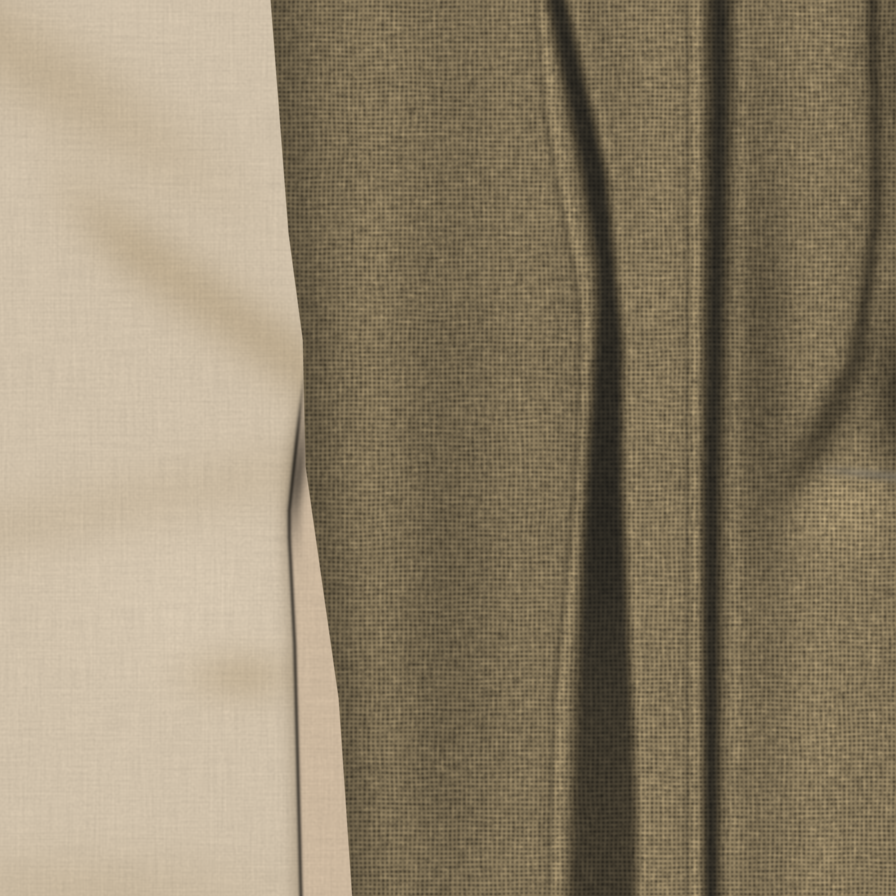
Write a WebGL 2 fragment shader that draws this texture.

```glsl
#version 300 es
precision highp float;

uniform vec2 u_resolution;
out vec4 fragColor;

vec2 gradientAt(vec2 cell) {
  vec2 h = fract(sin(vec2(dot(cell, vec2(127.1, 311.7)), dot(cell, vec2(269.5, 183.3)))) * 43758.5);
  return h * 2.0 - 1.0;
}

float gradientNoise(vec2 p) {
  vec2 i = floor(p), f = fract(p);
  vec2 s = f * f * f * (f * (f * 6.0 - 15.0) + 10.0);
  vec2 e = vec2(0.0, 1.0);
  float low = mix(dot(gradientAt(i), f), dot(gradientAt(i + e.yx), f - e.yx), s.x);
  float high = mix(dot(gradientAt(i + e), f - e), dot(gradientAt(i + 1.0), f - 1.0), s.x);
  return mix(low, high, s.y);
}

float ramp(float a, float b, float t) { return clamp((t - a) / (b - a), 0.0, 1.0); }

float bump(float d, float width) { return exp(-d * d / (width * width)); }

float spot(vec2 p, vec2 center, vec2 radius) {
  vec2 q = (p - center) / radius;
  return exp(-dot(q, q));
}

// Outlines: horizontal position as a function of distance from the top
float hemLine(float t) {
  return 0.302 + 0.020 * ramp(0.0, 0.26, t) + 0.016 * ramp(0.26, 0.38, t)
    + 0.003 * ramp(0.38, 0.52, t) + 0.037 * ramp(0.52, 0.78, t) + 0.015 * ramp(0.78, 1.0, t);
}

float liningLine(float t) {
  return 0.339 - 0.016 * ramp(0.42, 0.57, t) + 0.006 * ramp(0.60, 0.72, t) + 0.007 * ramp(0.72, 1.0, t);
}

float ridgeLine(float t) {
  return 0.602 + 0.010 * ramp(0.0, 0.13, t) + 0.039 * ramp(0.13, 0.34, t)
    - 0.007 * ramp(0.43, 0.56, t) - 0.022 * ramp(0.56, 0.78, t) - 0.006 * ramp(0.78, 1.0, t);
}

float hollowLeft(float t) {
  return 0.609 + 0.039 * ramp(0.0, 0.195, t) + 0.016 * ramp(0.195, 0.30, t)
    - 0.013 * ramp(0.36, 0.56, t) - 0.018 * ramp(0.56, 1.0, t);
}

float hollowRight(float t) {
  return 0.628 + 0.045 * ramp(0.0, 0.195, t) + 0.018 * ramp(0.195, 0.38, t) + 0.016 * ramp(0.55, 0.9, t);
}

float pocketLine(float t) {
  return 0.974 + 0.004 * ramp(0.0, 0.2, t) - 0.021 * ramp(0.24, 0.40, t) - 0.078 * ramp(0.40, 0.56, t);
}

vec3 linen(vec2 p) {
  vec3 color = vec3(0.815, 0.755, 0.665);
  // Soft diagonal creases
  float crease = 0.8 * bump(p.y - 0.62 * p.x - 0.05, 0.06) * smoothstep(0.36, 0.05, p.x);
  crease += bump(p.y - 0.69 * p.x - 0.175, 0.045) * smoothstep(0.02, 0.16, p.x);
  crease += 0.8 * spot(p, vec2(0.27, 0.755), vec2(0.06, 0.03));
  crease += 0.4 * bump(p.y - 0.59 + 0.2 * p.x, 0.04) + 0.5 * spot(p, vec2(0.1, 1.0), vec2(0.2, 0.05));
  color -= crease * vec3(0.07, 0.08, 0.10);
  color += 0.02 * spot(p, vec2(0.2, 0.68), vec2(0.12, 0.1));
  // Lining strip and the shadow it falls into
  float fold = p.x - liningLine(p.y);
  float opened = smoothstep(0.40, 0.50, p.y);
  color -= 0.10 * opened * bump(min(fold, 0.0), 0.012);
  color = mix(color, vec3(0.80, 0.72, 0.62), opened * smoothstep(-0.001, 0.002, fold));
  color *= 1.0 - 0.55 * opened * bump(fold, 0.0025);
  color *= 1.0 - 0.5 * spot(vec2(fold, p.y), vec2(0.006, 0.53), vec2(0.008, 0.06));
  // Faint slubs
  float slub = gradientNoise(p * vec2(320.0, 18.0)) + gradientNoise(p * vec2(18.0, 320.0));
  return color * (1.0 + 0.035 * slub + 0.04 * gradientNoise(p * 260.0));
}

float drapeLight(vec2 p) {
  float x = p.x, t = p.y;
  // Broad swells
  float light = 1.0 + 0.08 * bump(x - 0.42, 0.035) - 0.12 * spot(p, vec2(0.50, 0.66), vec2(0.06, 0.35));
  light += 0.06 * bump(x - 0.58, 0.05) - 0.20 * bump(x - hemLine(t), 0.035);
  light += 0.10 * bump(x - 0.735, 0.04) + 0.08 * smoothstep(0.45, 0.8, t) * smoothstep(0.85, 0.97, x);
  light -= 0.24 * spot(p, vec2(0.85, 0.40), vec2(0.03, 0.22));
  light += 0.09 * bump(x - 0.91, 0.035);
  // Wide hollow beside its lit ridge
  float ridge = x - ridgeLine(t);
  light += 0.17 * bump(ridge - 0.004, 0.007) - 0.17 * bump(ridge + 0.004, 0.004);
  float hollow = smoothstep(-0.010, 0.012, x - hollowLeft(t)) * smoothstep(-0.014, 0.005, hollowRight(t) - x);
  light *= 1.0 - hollow * mix(0.68, 0.48, smoothstep(0.55, 0.95, t));
  light += 0.10 * bump(x - hollowRight(t) - 0.010, 0.008);
  // Narrow pleat
  float pleat = x - 0.803 + 0.009 * ramp(0.1, 0.55, t);
  light *= 1.0 - 0.66 * bump(pleat, mix(0.016, 0.010, t));
  light += 0.20 * bump(x - 0.777, 0.006) - 0.15 * bump(x - 0.767, 0.003);
  light += 0.12 * bump(pleat - 0.025, 0.008);
  // Curved fold with a lit shelf under it
  float bend = x - pocketLine(t);
  float fade = 1.0 - smoothstep(0.50, 0.60, t);
  light *= 1.0 - 0.42 * fade * bump(bend, 0.009 + 0.016 * ramp(0.35, 0.5, t));
  light *= 1.0 - 0.40 * spot(p, vec2(1.0, 0.44), vec2(0.025, 0.08));
  light -= 0.2 * spot(p, vec2(1.0, 0.08), vec2(0.014, 0.12));
  return light + 0.22 * spot(p, vec2(0.95, 0.56), vec2(0.06, 0.05));
}

vec3 wovenCloth(vec2 p) {
  // Warp and weft, wavering slightly
  vec2 thread = p * 200.0 + 0.5 * vec2(gradientNoise(p * 16.0), gradientNoise(p * 16.0 + 40.0));
  vec2 wave = cos(6.2832 * thread);
  float weave = 0.09 * (wave.x + wave.y) - 0.05 * wave.x * wave.y;
  float slub = gradientNoise(p * vec2(60.0, 230.0)) + gradientNoise(p * vec2(230.0, 60.0) + 9.0);
  weave += 0.20 * slub + 0.16 * gradientNoise(p * 210.0 + 5.0) + 0.06 * gradientNoise(p * 14.0);
  float light = drapeLight(p);
  vec3 color = vec3(0.465, 0.412, 0.312) * light * (1.0 + weave);
  color += vec3(0.02, 0.025, 0.03) * (1.0 - smoothstep(0.3, 0.7, light));
  float seam = bump(p.y - 0.528 - 0.1 * (p.x - 0.96), 0.006) * smoothstep(0.90, 0.96, p.x);
  return mix(color, vec3(0.46, 0.44, 0.40), 0.5 * seam);
}

void main() {
  vec2 p = gl_FragCoord.xy / u_resolution;
  p.y = 1.0 - p.y;
  float soft = 1.0 / u_resolution.x;
  float covered = smoothstep(-soft, soft, p.x - hemLine(p.y));
  fragColor = vec4(mix(linen(p), wovenCloth(p), covered), 1.0);
}
```
